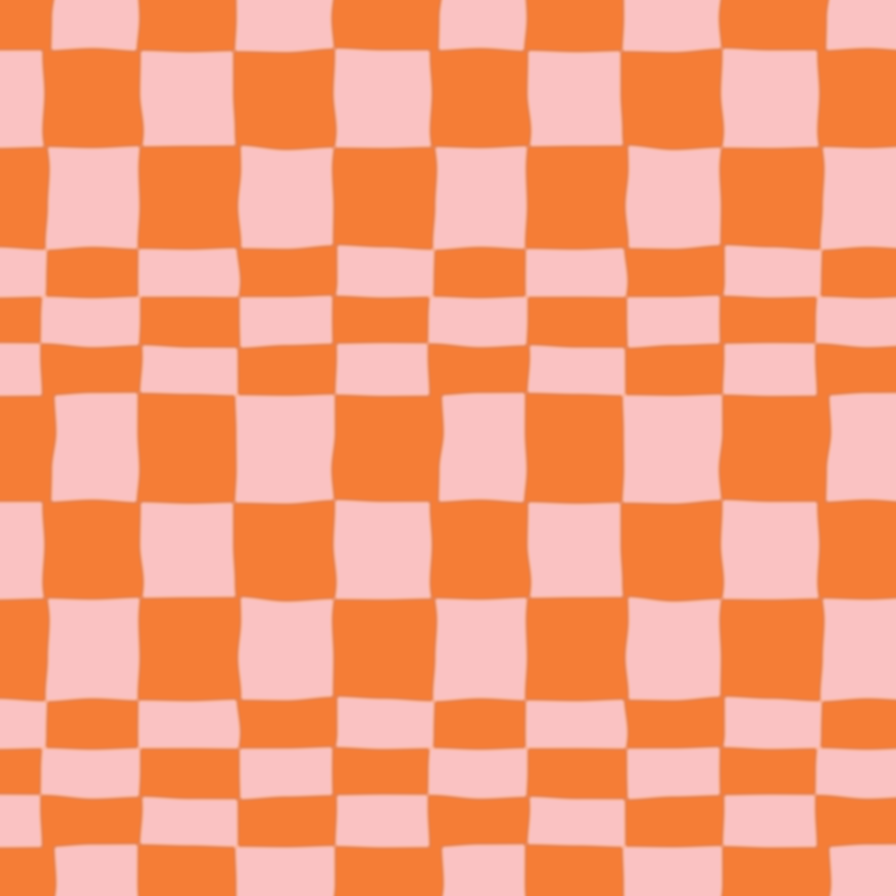
Write a Shadertoy shader that draws this pattern.

```glsl
const vec3 ORANGE = vec3(0.96, 0.49, 0.21);
const vec3 PINK = vec3(0.98, 0.76, 0.76);
const vec3 DULL_RIM = vec3(0.05, 0.025, 0.0);   // darkening on the orange side
const vec3 WARM_RIM = vec3(0.012, 0.02, 0.0);   // lightening on the pink side

const float PITCH = 0.1081;        // column width
const float FIRST_EDGE = 0.0495;   // leftmost column edge
const float BAND_TOP = 0.4401;     // top of the tall row, from the canvas top
const float BAND = 0.5039;         // height of one repeat of six rows
const float WOBBLE = 0.0030;       // hand-cut waviness
const float SOFTNESS = 0.0040;     // half width of an edge

const int ROWS = 6;
const float ROW_TOP[7] = float[7](0.0, 0.1198, 0.2292, 0.3398, 0.3945, 0.4492, BAND);

// Shift of the four column edges in each row, in thousandths of the canvas
const vec4 EDGE_SHIFT[6] = vec4[6](
    vec4(10.4, -3.9, -1.3, -2.6),
    vec4( 0.0,  1.3, -2.6,  0.0),
    vec4( 3.9, -1.3,  1.3, -2.6),
    vec4( 0.0, -1.3,  0.0,  0.0),
    vec4(-1.3,  0.0,  1.3, -3.9),
    vec4(-3.9,  0.0, -2.6,  1.3));

float hash(vec2 p) {
    vec3 q = fract(vec3(p.xyx) * 0.1031);
    q += dot(q, q.yzx + 33.33);
    return fract((q.x + q.y) * q.z);
}

// Smooth noise in -1..1 that repeats after a whole number of nodes
float loopNoise(float x, float nodes, float seed) {
    float i = floor(x);
    float a = hash(vec2(mod(i, nodes), seed));
    float b = hash(vec2(mod(i + 1.0, nodes), seed));
    return mix(a, b, smoothstep(0.0, 1.0, x - i)) * 2.0 - 1.0;
}

// Pink coverage of one row, found from the nearest column edge
float rowPink(float u, float y, int row, float soft) {
    float k = floor(u + 0.5);
    int edge = int(mod(k, 4.0));
    float wave = WOBBLE * loopNoise(y / BAND * 12.0, 12.0, float(row * 4 + edge) + 20.0);
    float d = (u - k) * PITCH - EDGE_SHIFT[row][edge] * 0.001 - wave;
    float side = mod(k + float(row), 2.0) < 0.5 ? 1.0 : -1.0;
    return smoothstep(-soft, soft, d * side);
}

void mainImage(out vec4 fragColor, in vec2 fragCoord) {
    vec2 uv = fragCoord / iResolution.y;
    float soft = max(SOFTNESS, 1.0 / iResolution.y);
    float u = (uv.x - FIRST_EDGE) / PITCH;
    float y = mod(1.0 - uv.y - BAND_TOP, BAND);

    // Nearest wavy row boundary
    float dist = 1.0;
    int below = 0;
    for (int i = 0; i <= ROWS; i++) {
        int row = i % ROWS;
        float wave = WOBBLE * loopNoise(u * 2.0, 8.0, float(row) + 3.0);
        float d = y - ROW_TOP[i] - wave;
        if (abs(d) < abs(dist)) {
            dist = d;
            below = row;
        }
    }

    // Blend the rows on either side of that boundary
    int above = (below + ROWS - 1) % ROWS;
    float pink = mix(rowPink(u, y, above, soft), rowPink(u, y, below, soft),
                     smoothstep(-soft, soft, dist));

    // Flat colours with slightly tinted rims
    float orange = 1.0 - pink;
    vec3 col = mix(ORANGE, PINK, pink);
    col -= DULL_RIM * 9.5 * pink * orange * orange * orange;
    col += WARM_RIM * 9.5 * pink * pink * pink * orange;
    fragColor = vec4(col, 1.0);
}
```
